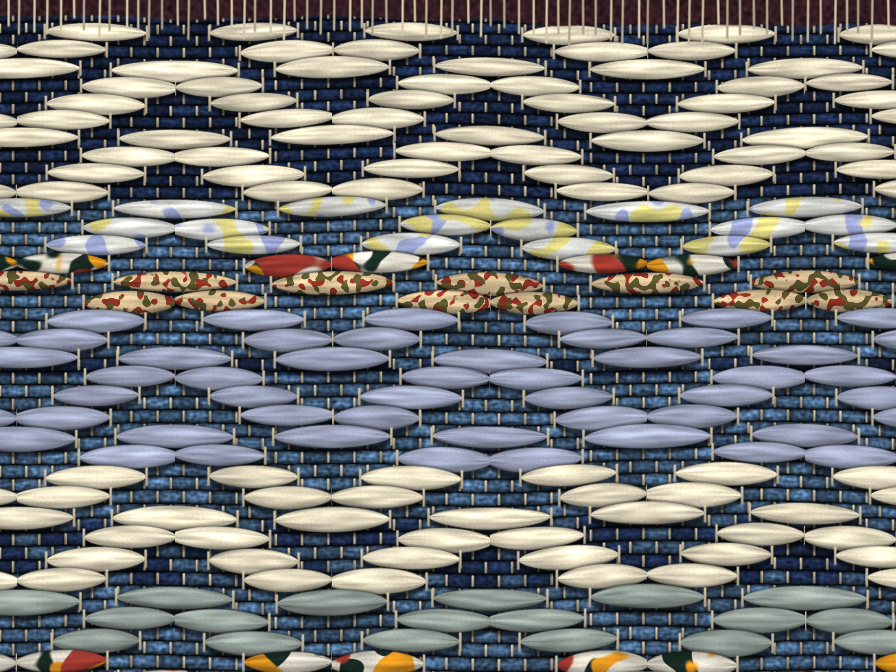
A Shadertoy shader for this texture:

```glsl
// Handwoven rag rug: chevrons of puffy cloth floats over blue plain weave, with warp fringe.

const float PERIOD = 0.469;         // width of one chevron
const float WARP = PERIOD / 12.0;   // width of one plain-weave stitch
const float ROW = 0.0285;           // height of one row of floats
const float FIRST_ROW = -18.0;

const vec3 CREAM = vec3(0.95, 0.91, 0.80);
const vec3 LAVENDER = vec3(0.65, 0.68, 0.78);
const vec3 SAGE = vec3(0.60, 0.65, 0.62);
const vec3 DENIM = vec3(0.27, 0.38, 0.50);
const vec3 NAVY = vec3(0.11, 0.16, 0.27);
const vec3 THREAD = vec3(0.83, 0.77, 0.65);
const vec3 FLOORING = vec3(0.20, 0.11, 0.13);

vec2 hash2(vec2 p) {
    vec3 q = fract(p.xyx * vec3(0.1031, 0.1030, 0.0973));
    q += dot(q, q.yzx + 33.33);
    return fract((q.xx + q.yz) * q.zy);
}

float cornerSlope(vec2 cell, vec2 corner, vec2 f) {
    return dot(hash2(cell + corner) * 2.0 - 1.0, f - corner);
}

float gradientNoise(vec2 p) {
    vec2 i = floor(p), f = p - i;
    vec2 w = f * f * f * (f * (f * 6.0 - 15.0) + 10.0);
    return mix(mix(cornerSlope(i, vec2(0, 0), f), cornerSlope(i, vec2(1, 0), f), w.x),
               mix(cornerSlope(i, vec2(0, 1), f), cornerSlope(i, vec2(1, 1), f), w.x), w.y);
}

float line(float d, float halfWidth, float px) {
    return 1.0 - smoothstep(halfWidth - px, halfWidth + px, abs(d));
}

// Printed cloth: two blotch colours over a base
vec3 printed(vec3 base, vec3 inkA, vec3 inkB, vec2 p, float scale) {
    vec3 col = mix(base, inkA, smoothstep(0.08, 0.16, gradientNoise(p * scale)));
    return mix(col, inkB, smoothstep(0.10, 0.18, gradientNoise(p * scale + 37.3)));
}

// Cloth of the floats, chosen by row from top to bottom
vec3 floatCloth(float row, vec2 p) {
    if (row < -8.5) return CREAM;
    if (row < -5.5) return printed(vec3(0.87, 0.87, 0.85), vec3(0.62, 0.66, 0.83), vec3(0.88, 0.84, 0.52), p, 24.0);
    if (row < -4.5 || row > 14.5) {
        vec3 bold = printed(vec3(0.88, 0.86, 0.80), vec3(0.10, 0.17, 0.14), vec3(0.90, 0.60, 0.14), p, 22.0);
        return mix(bold, vec3(0.66, 0.24, 0.20), smoothstep(0.12, 0.18, gradientNoise(p * 14.0 + 71.0)));
    }
    if (row < -2.5) return printed(vec3(0.87, 0.77, 0.60), vec3(0.58, 0.20, 0.15), vec3(0.36, 0.34, 0.18), p, 70.0);
    if (row < 5.5) return LAVENDER;
    return row < 11.5 ? CREAM : SAGE;
}

// Plain weave: bricks of cloth, each held by a short warp tick
vec3 plainWeave(vec2 p, float n, float px) {
    float m = n * 1.5, j = floor(m);
    float x = p.x / WARP + 0.5 * mod(j, 2.0);
    vec2 id = vec2(floor(x), j);
    vec2 f = vec2(fract(x), m - j) - 0.5;
    vec2 rnd = hash2(id + 80.0);
    float navy = 1.0 - smoothstep(-9.0, -8.0, n);
    navy = max(navy, line(n - 0.5, 0.45, 0.15) * step(0.3, rnd.y));
    navy = max(navy, line(n - 9.7, 1.6, 0.2) * step(0.4, rnd.x));
    vec3 col = mix(DENIM, NAVY, navy) * (0.75 + 0.5 * rnd.x);
    col *= 1.0 + 0.65 * gradientNoise(p * 150.0) + 0.5 * gradientNoise(p * vec2(60.0, 220.0));
    float body = 1.0 - pow(abs(f.x) * 2.0, 4.0) * 0.6 - pow(abs(f.y) * 2.0, 2.5) * 0.8;
    col *= max(body, 0.12) * (1.05 - 0.5 * f.y);
    float tickX = (0.5 - abs(f.x)) * WARP;
    float tick = line(tickX, 0.0019, px) * line(f.y, 0.42, px / ROW * 1.5);
    return mix(col, THREAD * (0.95 - 0.5 * f.y) * (0.7 + 0.3 * rnd.y), tick);
}

// One row of lens-shaped floats laid over the colour below
vec3 addFloats(vec3 col, vec2 p, float n, float row, float px) {
    float q = (p.x - 0.26) / PERIOD, cell = floor(q + 0.5), s = q - cell;
    float r = mod(row, 4.0);
    float c = r < 0.5 ? step(0.25, abs(s)) : 0.5 + (r - 2.0) * 0.22;
    float center = cell + (s < 0.0 ? -0.5 : 0.5) * c;
    vec2 rnd = hash2(vec2(floor(center * 100.0 + 0.5), row) + 300.0);
    float halfSpan = (r < 0.5 ? 0.185 : 0.15) * (0.92 + 0.18 * rnd.x);
    float u = (q - center) / halfSpan;
    float v = n - row - (rnd.y - 0.5) * 0.2;
    float thick = (0.53 + 0.12 * rnd.y) * max(pow(max(1.0 - u * u, 0.0), 0.6), 0.12);
    float inside = step(abs(u), 1.0), soft = px / ROW;
    float shadow = 1.0 - smoothstep(0.0, 0.30, abs(v - 0.13) - thick);
    col *= 1.0 - 0.6 * shadow * inside;
    // Folds gather toward the ends
    float w = clamp(v / thick, -1.0, 1.0);
    float folds = gradientNoise(vec2(p.x * 16.0, w * 2.2) + rnd * 90.0);
    folds += 0.5 * abs(u) * gradientNoise(vec2(p.x * 28.0, w * 5.0) + rnd * 50.0);
    float light = 0.50 + 0.50 * sqrt(1.0 - w * w) - 0.17 * w - 0.12 * u * u;
    vec3 cloth = floatCloth(row, p) * light * (1.0 + 0.38 * folds) * (0.94 + 0.12 * rnd.x);
    cloth *= 1.0 + 0.07 * gradientNoise(p * 260.0);
    col = mix(col, cloth, inside * (1.0 - smoothstep(-soft, soft, abs(v) - thick)));
    // Warp ties pinch both ends
    float tie = line((abs(q - center) - halfSpan) * PERIOD, 0.0019, px) * line(v, 0.45, soft);
    return mix(col, THREAD * (0.9 - 0.25 * v), tie);
}

// Loose warp threads over the floor beyond the woven edge
vec3 addFringe(vec3 col, vec2 p, float n, float px) {
    float edge = -19.1 + 0.5 * p.x + 0.5 * gradientNoise(vec2(p.x * 9.0, 4.0));
    vec3 ground = FLOORING * (1.0 + 0.8 * gradientNoise(p * 120.0));
    col = mix(ground, col, smoothstep(-0.1, 0.1, n - edge));
    float x = p.x / WARP * 2.0, id = floor(x);
    vec2 rnd = hash2(vec2(id, 11.0));
    float d = (fract(x) - 0.3 - 0.4 * rnd.x) * WARP * 0.5 + 0.04 * (rnd.y - 0.5) * (1.0 - p.y);
    float strand = line(d, 0.0018, px) * (1.0 - smoothstep(-0.1, 0.1, n - edge - 1.3 * rnd.y));
    return mix(col, THREAD * (0.75 + 0.3 * rnd.x), strand);
}

void mainImage(out vec4 fragColor, in vec2 fragCoord) {
    float px = 1.0 / iResolution.y;
    vec2 p = fragCoord * px;
    // Row coordinate grows downward; rows widen slightly toward the bottom
    float t = (0.467 - p.y) / ROW;
    float n = t - 0.0037 * t * t + 0.45 * gradientNoise(p * vec2(3.0, 2.0) + 5.0);
    vec3 col = plainWeave(p, n, px);
    float nearest = floor(n + 0.5);
    for (float k = -1.0; k <= 1.0; k++) {
        if (nearest + k >= FIRST_ROW) col = addFloats(col, p, n, nearest + k, px);
    }
    col = addFringe(col, p, n, px);
    fragColor = vec4(clamp(col, 0.0, 1.0), 1.0);
}
```
